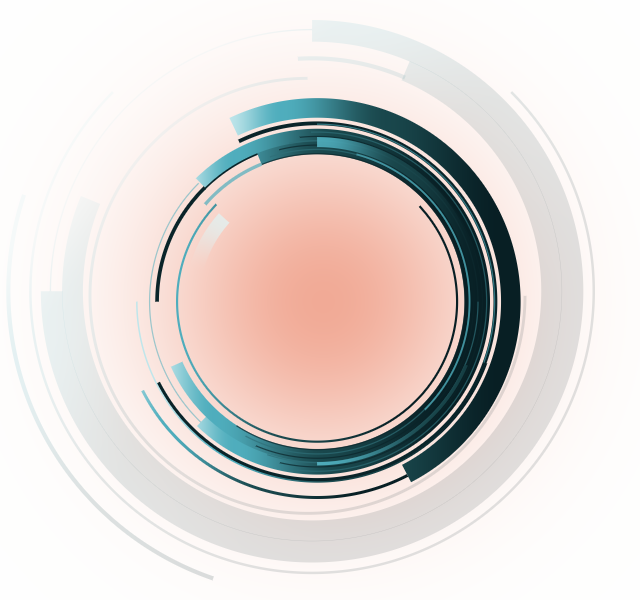
Give the GLSL for this background, as a Shadertoy shader.

```glsl
// Concentric teal arcs around a soft coral glow on an off-white ground.
// Each arc is a ring cut by an angular span, inked along a shared colour ramp;
// large translucent arcs lie behind, crisp narrow ones in front.

const float GRID = 720.0; // design units per canvas height

// Pale to teal to near-black ink ramp
vec3 inkRamp(float t) {
    vec3 pale = vec3(0.75, 0.90, 0.92);
    vec3 teal = vec3(0.31, 0.68, 0.74);
    vec3 deep = vec3(0.10, 0.28, 0.30);
    vec3 ink  = vec3(0.03, 0.12, 0.14);
    vec3 c = mix(pale, teal, smoothstep(0.0, 0.2, t));
    c = mix(c, deep, smoothstep(0.2, 0.58, t));
    return mix(c, ink, smoothstep(0.55, 1.0, t));
}

// Ramp placed between two positions along an axis
vec3 inkBetween(float x, float from, float to) {
    return inkRamp(clamp((x - from) / (to - from), 0.0, 1.0));
}

// Signed distance to an arc; ring = (radius, width),
// span = (start, clockwise sweep) in degrees
float arcDistance(vec2 p, vec2 ring, vec2 span) {
    float mid = radians(span.x - 0.5 * span.y);
    vec2 axis = vec2(cos(mid), sin(mid));
    vec2 q = vec2(dot(p, axis), axis.x * p.y - axis.y * p.x);
    float turn = abs(atan(q.y, q.x)) - radians(0.5 * span.y);
    return max(abs(length(p) - ring.x) - 0.5 * ring.y, turn * ring.x);
}

void paintArc(inout vec3 col, vec2 p, vec2 ring, vec2 span, vec3 ink, float alpha) {
    float pixel = GRID / iResolution.y;
    float cover = clamp(0.5 - arcDistance(p, ring, span) / pixel, 0.0, 1.0);
    col = mix(col, ink, cover * alpha);
}

// Faint outer arcs, inked diagonally from upper left to lower right
void paintBackArcs(inout vec3 col, vec2 p) {
    vec3 ink = inkBetween(dot(p, vec2(0.707, -0.707)), -300.0, 240.0);
    float veil = 0.12;
    paintArc(col, p, vec2(312.5, 26.0), vec2(90.0, 270.0), ink, veil);
    paintArc(col, p, vec2(287.5, 25.0), vec2(67.0, 269.4), ink, veil);
    paintArc(col, p, vec2(314.0, 1.6), vec2(180.0, 90.0), ink, veil);
    paintArc(col, p, vec2(338.0, 3.0), vec2(45.0, 270.0), ink, veil);
    paintArc(col, p, vec2(279.5, 5.0), vec2(93.5, 27.0), ink, veil);
    paintArc(col, p, vec2(364.5, 5.0), vec2(251.0, 89.5), ink, 0.15);
    vec2 q = p - vec2(-5.5, -5.5);
    paintArc(col, q, vec2(261.0, 3.5), vec2(0.0, 270.0), ink, veil);
}

// Crisp inner arcs, inked from left to right
void paintFrontArcs(inout vec3 col, vec2 p) {
    vec3 wide = inkBetween(p.x, -190.0, 200.0);
    vec3 dark = inkRamp(0.9);
    vec3 teal = inkRamp(0.2);

    // Broad crescent and its lower tail
    paintArc(col, p, vec2(232.5, 23.5), vec2(115.5, 178.0),
             inkBetween(p.x, -110.0, 225.0), 1.0);
    paintArc(col, p, vec2(235.0, 3.6), vec2(-62.5, 90.5),
             inkBetween(p.x, -240.0, 60.0), 1.0);

    // Line around the main band, with its teal companion
    paintArc(col, p, vec2(214.0, 4.6), vec2(116.0, 269.0), dark, 1.0);
    paintArc(col, p, vec2(216.3, 1.8), vec2(-20.0, 160.0), wide, 1.0);
    paintArc(col, p, vec2(213.0, 1.5), vec2(90.0, 110.0), inkRamp(0.4), 1.0);

    // Main double band
    paintArc(col, p, vec2(199.0, 17.0), vec2(134.5, 268.5),
             inkBetween(p.x, -165.0, 165.0), 1.0);
    paintArc(col, p, vec2(184.5, 15.0), vec2(112.0, 268.0),
             inkBetween(p.x, -195.0, 160.0), 1.0);

    // Fine streaks within the band
    for (int i = 0; i < 6; i++) {
        float k = float(i);
        vec2 ring = vec2(177.5 + 5.2 * k, 1.5);
        vec2 span = vec2(112.0 - 4.0 * k, 235.0 - 9.0 * k);
        vec3 ink = mod(k, 2.0) < 0.5 ? dark : inkRamp(0.42);
        paintArc(col, p, ring, span, ink, 0.7);
    }

    // Bright highlights above and below
    paintArc(col, p, vec2(191.5, 12.0), vec2(90.0, 90.0),
             inkBetween(p.x, -42.0, 205.0), 0.9);
    paintArc(col, p, vec2(183.0, 2.2), vec2(75.0, 120.0), inkRamp(0.3), 0.85);
    paintArc(col, p, vec2(194.5, 4.0), vec2(-23.0, 67.0),
             inkBetween(p.x, -60.0, 290.0), 0.95);

    // Narrow arcs on the left
    paintArc(col, p, vec2(192.0, 4.4), vec2(180.0, 45.5), dark, 1.0);
    paintArc(col, p, vec2(191.0, 2.0), vec2(135.0, 23.0), dark, 1.0);
    paintArc(col, p, vec2(201.0, 1.5), vec2(226.0, 91.0), teal, 0.55);
    paintArc(col, p, vec2(178.0, 4.0), vec2(139.0, 27.0), teal, 0.7);

    // Inner rim and fading pale stroke
    paintArc(col, p, vec2(168.0, 2.6), vec2(43.0, 267.0),
             inkBetween(p.x, -240.0, 120.0), 1.0);
    float fade = 1.0 - smoothstep(138.0, 166.0, degrees(atan(p.y, p.x)));
    paintArc(col, p, vec2(150.0, 17.0), vec2(166.0, 28.0),
             vec3(0.90, 0.92, 0.91), fade);
}

void mainImage(out vec4 fragColor, in vec2 fragCoord) {
    // Centred coordinates in design units
    vec2 p = (fragCoord - 0.5 * iResolution.xy) * GRID / iResolution.y;

    // Coral glow fading into the ground
    float glow = length(p - vec2(4.0, -2.0)) / 196.0;
    vec3 col = mix(vec3(0.998, 0.997, 0.995), vec3(0.945, 0.667, 0.588), exp(-glow * glow));

    paintBackArcs(col, p - vec2(-9.5, 10.5));
    paintFrontArcs(col, p - vec2(-3.5, -2.0));
    fragColor = vec4(col, 1.0);
}
```
